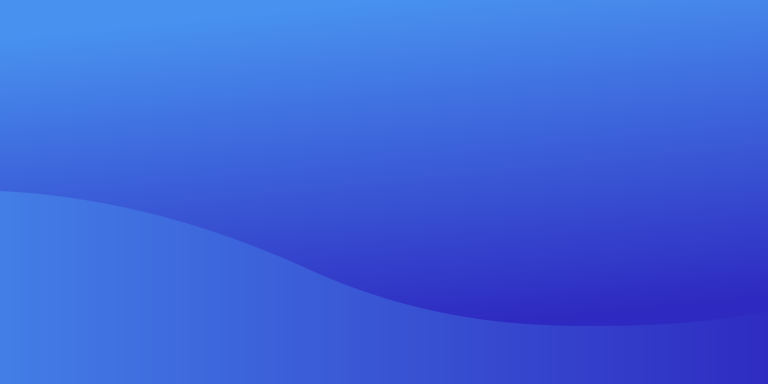
A Shadertoy shader for this background:

```glsl
const vec3 SKY_BLUE = vec3(0.282, 0.570, 0.937);
const vec3 DEEP_INDIGO = vec3(0.180, 0.165, 0.755);

// Backdrop gradient: sideways tilt, then start and end of the blend
const float TILT = 0.2;
const vec2 BACK_RANGE = vec2(0.10, 0.97);

// Blend amount on the wave at its left and right ends
const vec2 WAVE_RANGE = vec2(0.19, 0.98);

// Wave outline, in fractions of the canvas
const float CREST_HEIGHT = 0.5026;
const float CREST_SLOPE = 0.1;
const float CREST_BEND = 1.014;
const float JOIN_X = 0.4036;
const float TROUGH_X = 0.7682;
const float TROUGH_HEIGHT = 0.151;
const float TROUGH_POWER = 2.25;
const float RIGHT_RISE = 0.69;

float crestHeight(float x) {
    return CREST_HEIGHT - x * (CREST_SLOPE + CREST_BEND * x);
}

float waveHeight(float x) {
    if (x < JOIN_X) return crestHeight(x);
    float offset = (x - TROUGH_X) / (TROUGH_X - JOIN_X);
    float rise = crestHeight(JOIN_X) - TROUGH_HEIGHT;
    if (offset > 0.0) rise *= RIGHT_RISE;
    return TROUGH_HEIGHT + rise * pow(abs(offset), TROUGH_POWER);
}

vec3 blend(float amount) {
    return mix(SKY_BLUE, DEEP_INDIGO, clamp(amount, 0.0, 1.0));
}

void mainImage(out vec4 fragColor, in vec2 fragCoord) {
    vec2 uv = fragCoord / iResolution.xy;

    // Tilted backdrop, darkening downward
    float depth = 1.0 - uv.y + TILT * uv.x;
    vec3 backdrop = blend((depth - BACK_RANGE.x) / (BACK_RANGE.y - BACK_RANGE.x));

    // Wave, darkening to the right
    vec3 wave = blend(mix(WAVE_RANGE.x, WAVE_RANGE.y, uv.x));

    // Antialiased wave edge
    float edge = 0.75 / iResolution.y;
    float coverage = smoothstep(-edge, edge, waveHeight(uv.x) - uv.y);
    fragColor = vec4(mix(backdrop, wave, coverage), 1.0);
}
```
